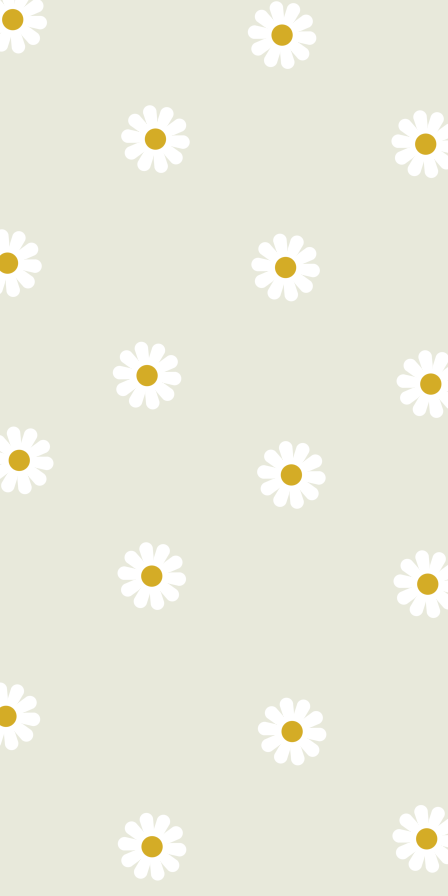
Give the GLSL for this pattern, as a Shadertoy shader.

```glsl
// Scattered white daisies with golden centres on a pale sage ground, in staggered columns.
#define COLUMNS 4
#define ROWS 4
#define PETALS 10.0
#define PITCH vec2(0.306, 0.513)   // column and row spacing, canvas widths
#define FIRST vec2(0.031, 0.047)   // first daisy, from the upper left
#define JITTER vec2(0.018, 0.026)  // largest random offset
#define ROW_SWAY 0.029             // vertical drift shared by a row
#define TILT -0.108                // petal rotation, radians
#define CENTRE_RADIUS 0.0237
#define GROUND vec3(0.908, 0.912, 0.86)
#define PETAL_COLOUR vec3(1.0)
#define GOLD vec3(0.83, 0.675, 0.15)

const float TAU = 6.2831853;

float hash(vec2 p) {
    return fract(sin(dot(p, vec2(12.9898, 78.233))) * 43758.5453);
}

// Daisy position, measured from the upper left
vec2 daisyPosition(vec2 cell) {
    vec2 random = vec2(hash(cell + 1.0), hash(cell + 17.0)) * 2.0 - 1.0;
    float halfDrop = 0.5 * mod(cell.x, 2.0);
    float sway = ROW_SWAY * sin(0.25 + 2.3 * cell.y);
    return FIRST + PITCH * (cell + vec2(0.0, halfDrop)) + vec2(0.0, sway) + JITTER * random;
}

// Ring of round-tipped petals, folded into one sector
float petalDistance(vec2 p) {
    const float inner = 0.026;
    const float tip = 0.0617;
    float sector = TAU / PETALS;
    float angle = mod(atan(p.y, p.x) - TILT + 0.5 * sector, sector) - 0.5 * sector;
    vec2 q = length(p) * vec2(cos(angle), sin(angle));
    float along = clamp(q.x, inner, tip);
    float halfWidth = mix(0.011, 0.0151, (along - inner) / (tip - inner));
    return length(q - vec2(along, 0.0)) - halfWidth;
}

float coverage(float dist, float pixel) {
    return 1.0 - smoothstep(-0.7 * pixel, 0.7 * pixel, dist);
}

void mainImage(out vec4 fragColor, in vec2 fragCoord) {
    float pixel = 1.0 / iResolution.x;
    vec2 uv = vec2(fragCoord.x, iResolution.y - fragCoord.y) * pixel;
    vec3 colour = GROUND;

    for (int column = 0; column < COLUMNS; column++) {
        for (int row = 0; row < ROWS; row++) {
            vec2 p = uv - daisyPosition(vec2(column, row));
            p.y = -p.y;
            float petals = min(petalDistance(p), length(p) - 0.03);
            colour = mix(colour, PETAL_COLOUR, coverage(petals, pixel));
            colour = mix(colour, GOLD, coverage(length(p) - CENTRE_RADIUS, pixel));
        }
    }
    fragColor = vec4(colour, 1.0);
}
```
